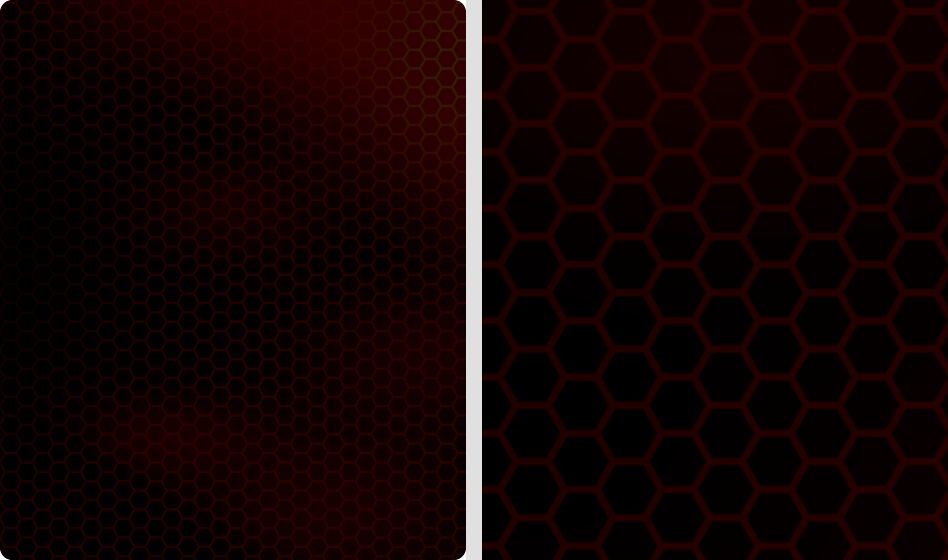
Left: the whole. Right: its middle third, enlarged.
Reproduce this pattern procedurally as a WebGL 1 fragment shader.

```glsl
precision highp float;
// Honeycomb mesh over a dim red glow, on a panel with rounded corners.

uniform vec2 u_resolution;

// Soft elliptical light, 1 at its centre.
float glow(vec2 p, vec2 center, vec2 radius) {
  vec2 q = (p - center) / radius;
  return exp(-dot(q, q));
}

// Distance to the nearest edge of a flat-topped hexagon with unit pitch.
float hexEdge(vec2 p) {
  vec2 period = vec2(1.7320508, 1.0);
  vec2 a = mod(p + 0.5 * period, period) - 0.5 * period;
  vec2 b = mod(p, period) - 0.5 * period;
  vec2 cell = abs(dot(a, a) < dot(b, b) ? a : b);
  return 0.5 - max(cell.y, dot(cell, vec2(0.8660254, 0.5)));
}

float roundedBox(vec2 p, vec2 halfSize, float radius) {
  vec2 q = abs(p) - halfSize + radius;
  return length(max(q, 0.0)) + min(max(q.x, q.y), 0.0) - radius;
}

// Red level behind the mesh.
float backdrop(vec2 p) {
  // Bright upper right, ending in a dark diagonal band
  float upper = 0.19 * smoothstep(0.80, 1.13, dot(p, vec2(0.55, 0.835)));
  upper += 0.03 * glow(p, vec2(0.18, 0.95), vec2(0.20, 0.15));

  // Fainter patches below the band
  float lower = 0.075 * glow(p, vec2(0.42, 0.63), vec2(0.17, 0.09));
  lower += 0.09 * glow(p, vec2(0.78, 0.37), vec2(0.23, 0.13));
  lower += 0.09 * glow(p, vec2(0.30, 0.22), vec2(0.16, 0.07));
  lower += 0.09 * glow(p, vec2(0.60, 0.09), vec2(0.25, 0.15));

  // Black lower left corner
  lower *= smoothstep(0.19, 0.30, dot(p, vec2(0.53, 0.845)));
  return upper + lower;
}

void main() {
  vec2 p = gl_FragCoord.xy / u_resolution.y;
  vec2 size = vec2(u_resolution.x / u_resolution.y, 1.0);
  float pixel = 1.0 / u_resolution.y;

  float red = backdrop(p);
  vec3 fill = vec3(red, 0.012 * red, 0.0);

  // Mesh lines fade at the left and turn olive at the upper right
  float fade = 1.0 - 0.7 * glow(p, vec2(0.0, 0.53), vec2(0.20, 0.33));
  vec3 line = vec3(red + (0.13 - 0.58 * red) * fade, 0.003, 0.0);
  float olive = glow(p, vec2(0.82, 0.89), vec2(0.16, 0.17));
  line = mix(line, vec3(0.20, 0.11, 0.02), olive);

  vec2 hexPoint = (p - vec2(0.3073, 0.6432)) * vec2(1.7320508 / 0.0577, 1.0 / 0.0335);
  float soft = max(0.035, 0.5 * pixel / 0.0335);
  float mesh = 1.0 - smoothstep(0.065 - soft, 0.065 + soft, hexEdge(hexPoint));
  vec3 color = mix(fill, line, mesh);

  // White outside the rounded corners
  float border = roundedBox(p - 0.5 * size, 0.5 * size, 0.022);
  color = mix(color, vec3(1.0), smoothstep(-0.5 * pixel, 0.5 * pixel, border));
  gl_FragColor = vec4(color, 1.0);
}
```
